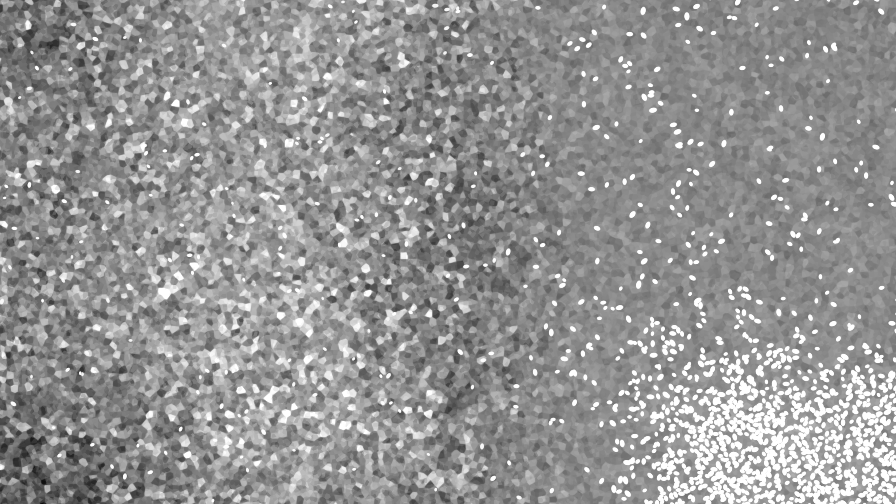
This texture is drawn by a Shadertoy shader. Its source:

```glsl
// Grey glitter: packed matte flakes with bright glints piling up at the lower right.

vec3 hash3(vec2 cell) {
    vec3 q = fract(cell.xyx * vec3(0.1031, 0.1030, 0.0973));
    q += dot(q, q.yxz + 33.33);
    return fract((q.xxy + q.yzz) * q.zyx);
}

float blob(vec2 p, vec2 center, vec2 radius) {
    vec2 d = (p - center) / radius;
    return exp(-dot(d, d));
}

// Slow irregular variation from layered sines, about -1 to 1
float waves(vec2 p) {
    p += 0.15 * sin(p.yx * 9.0 + vec2(0.0, 2.0));
    return 0.5 * sin(p.x * 17.0 + 3.0 * sin(p.y * 11.0))
         + 0.5 * sin(p.y * 23.0 - p.x * 8.0 + 2.0 * sin(p.x * 19.0));
}

// Cellular noise: one random tone per flake, soft at the seams, about -1 to 1
float flakes(vec2 q, float seed) {
    vec2 home = floor(q);
    float tone = 0.0, total = 0.0;
    for (int y = -1; y <= 1; y++)
    for (int x = -1; x <= 1; x++) {
        vec2 cell = home + vec2(x, y);
        vec3 rnd = hash3(cell + seed);
        float weight = exp(-15.0 * length(cell + rnd.xy - q));
        float pick = hash3(cell + seed + 71.0).x;
        tone += weight * (rnd.z + pick - 1.0);
        total += weight;
    }
    return tone / total;
}

// Chance that a flake at p catches the light
float glintChance(vec2 p) {
    vec2 edge = p + 0.035 * waves(p * 1.3);
    float pile = smoothstep(1.18, 1.44, edge.x) * smoothstep(0.40, 0.14, edge.y);
    float halo = blob(p, vec2(1.3, 0.25), vec2(0.3, 0.25));
    float chance = 0.014 + 0.022 * smoothstep(0.95, 1.3, p.x) + 0.04 * halo + 0.68 * pile;
    return chance * (1.0 + 0.35 * waves(p * 2.3 + 4.0));
}

// Randomly turned oval glints; returns their brightness, 0 where there are none
float glints(vec2 p, float pitch, float seed) {
    float pixel = 1.0 / iResolution.y;
    vec2 home = floor(p / pitch);
    float light = 0.0;
    for (int y = -1; y <= 1; y++)
    for (int x = -1; x <= 1; x++) {
        vec2 cell = home + vec2(x, y);
        vec3 place = hash3(cell + seed);
        vec3 look = hash3(cell + seed + 137.0);
        vec2 center = (cell + place.xy) * pitch;
        if (place.z > glintChance(center)) continue;
        float angle = look.x * 6.2832;
        vec2 axis = vec2(cos(angle), sin(angle));
        vec2 d = p - center;
        d = vec2(dot(d, axis), dot(d, vec2(-axis.y, axis.x)));
        vec2 radius = pitch * mix(vec2(0.34, 0.26), vec2(0.58, 0.36), look.y);
        radius *= mix(0.75, 1.0, smoothstep(0.7, 1.2, center.x));
        float gap = (length(d / radius) - 1.0) * radius.y;
        float shine = mix(0.8, 1.0, max(look.z, smoothstep(0.8, 1.3, center.x)));
        light = max(light, shine * smoothstep(0.7 * pixel, -0.7 * pixel, gap));
    }
    return light;
}

void mainImage(out vec4 fragColor, in vec2 fragCoord) {
    vec2 p = fragCoord / iResolution.y;

    // Broad light and shade
    float tone = 0.535 + 0.012 * waves(p * 0.8);
    tone += 0.08 * blob(p, vec2(0.50, 0.95), vec2(0.30, 0.22));
    tone += 0.09 * blob(p, vec2(0.48, 0.45), vec2(0.28, 0.28));
    tone += 0.07 * blob(p, vec2(0.55, 0.12), vec2(0.22, 0.20));
    tone += 0.07 * blob(p, vec2(1.55, 0.12), vec2(0.26, 0.18));
    tone -= 0.11 * blob(p, vec2(0.08, 0.98), vec2(0.24, 0.20));
    tone -= 0.17 * blob(p, vec2(0.05, 0.00), vec2(0.28, 0.22));
    tone -= 0.06 * blob(p, vec2(0.92, 0.50), vec2(0.14, 0.35));

    // Matte flakes, coarse and fine, calmer toward the upper right
    float calm = smoothstep(0.80, 1.25, p.x);
    float contrast = mix(0.27, 0.10, calm);
    contrast *= 1.0 - 0.25 * blob(p, vec2(0.45, 1.0), vec2(0.35, 0.2));
    float coarse = flakes(p * 76.0, 11.0);
    float fine = flakes(p * 128.0 + 5.3, 290.0);
    tone += contrast * (coarse + 0.4 * fine);
    tone += 0.25 * (1.0 - calm) * pow(max(coarse, 0.0), 2.0);

    // Glints in two overlapping sheets
    float light = max(glints(p, 0.0145, 37.0), glints(p + 0.0061, 0.0128, 510.0));
    tone = mix(tone, 1.0, smoothstep(0.0, 1.0, light));

    fragColor = vec4(vec3(clamp(tone, 0.0, 1.0)), 1.0);
}
```
